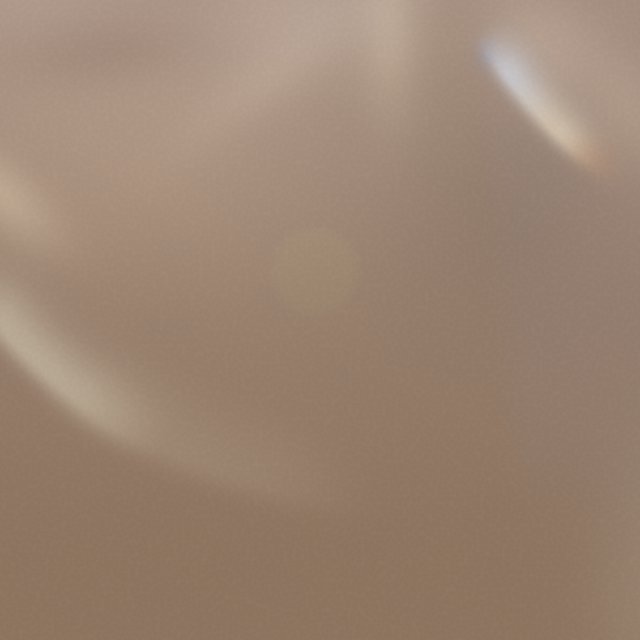
This background is drawn by a Shadertoy shader. Its source:

```glsl
// Soft brown surface with blurred caustic light: a warm vertical gradient,
// wide elliptical glows, and bowed streaks that are crisp on their lower side
// and fade out above. Fine cellular noise adds a faint mottled grain.

vec2 hash2(vec2 p) {
    vec3 q = fract(p.xyx * vec3(0.1031, 0.1030, 0.0973));
    q += dot(q, q.yzx + 33.33);
    return fract((q.xx + q.yz) * q.zy);
}

// Distance to the nearest scattered cell point
float cellular(vec2 p) {
    vec2 cell = floor(p), f = fract(p);
    float nearest = 2.0;
    for (int y = -1; y <= 1; y++)
    for (int x = -1; x <= 1; x++) {
        vec2 o = vec2(x, y);
        nearest = min(nearest, length(o + hash2(cell + o) - f));
    }
    return nearest;
}

// Gaussian ellipse, turned by angle
float glow(vec2 p, vec2 center, vec2 size, float angle) {
    float c = cos(angle), s = sin(angle);
    vec2 q = mat2(c, -s, s, c) * (p - center) / size;
    return exp(-dot(q, q));
}

// x: intensity, y: position along the streak from a (0) to b (1)
vec2 streak(vec2 p, vec2 a, vec2 b, float bow, float lower, float upper) {
    vec2 axis = b - a;
    float len = length(axis);
    vec2 dir = axis / len;
    float t = dot(p - a, dir) / len;
    float d = dot(p - a, vec2(-dir.y, dir.x)) + bow * 4.0 * t * (1.0 - t);
    float across = d / (d < 0.0 ? lower : upper);
    float ends = smoothstep(-0.15, 0.2, t) * (1.0 - smoothstep(0.65, 1.15, t));
    return vec2(exp(-across * across) * ends, clamp(t, 0.0, 1.0));
}

void mainImage(out vec4 fragColor, in vec2 fragCoord) {
    vec2 uv = fragCoord / iResolution.xy;

    // Base gradient
    vec3 color = mix(vec3(0.555, 0.457, 0.376), vec3(0.575, 0.482, 0.41), smoothstep(0.1, 0.5, uv.y));
    color = mix(color, vec3(0.635, 0.548, 0.484), smoothstep(0.42, 0.95, uv.y));

    // Broad light and shade
    color += vec3(0.055, 0.05, 0.045) * glow(uv, vec2(0.2, 0.76), vec2(0.38, 0.25), -0.3);
    color -= vec3(0.04, 0.04, 0.035) * glow(uv, vec2(0.17, 0.92), vec2(0.15, 0.05), 0.1);
    color += vec3(0.03, 0.035, 0.05) * glow(uv, vec2(0.03, 1.02), vec2(0.18, 0.08), 0.0);
    color -= vec3(0.035, 0.03, 0.025) * glow(uv, vec2(0.78, 0.7), vec2(0.17, 0.17), -0.5);
    color += vec3(0.0, 0.006, 0.018) * smoothstep(0.76, 0.84, uv.x + 0.08 * (uv.y - 0.4))
           * smoothstep(0.1, 0.35, uv.y);
    color += vec3(0.035, 0.05, 0.055) * glow(uv, vec2(1.02, 0.1), vec2(0.09, 0.18), 0.0);

    // Hazy light along the top
    color += vec3(0.065, 0.073, 0.085) * glow(uv, vec2(0.49, 0.99), vec2(0.19, 0.11), 0.2);
    color += vec3(0.06, 0.065, 0.055) * glow(uv, vec2(0.61, 0.94), vec2(0.045, 0.13), 0.0);
    color += vec3(0.03, 0.033, 0.03) * glow(uv, vec2(0.41, 0.87), vec2(0.17, 0.045), 0.65);
    color += vec3(0.07, 0.065, 0.055) * glow(uv, vec2(0.86, 0.93), vec2(0.1, 0.07), -0.8);
    color += vec3(0.05, 0.05, 0.04) * glow(uv, vec2(0.99, 0.82), vec2(0.06, 0.09), 0.5);

    // Pale disc near the center
    float disc = 1.0 - smoothstep(0.054, 0.078, length(uv - vec2(0.492, 0.577)));
    color += vec3(0.012, 0.018, 0.004) * disc;

    // Upper right streak, cool at its head and amber at its tail
    vec2 s = streak(uv, vec2(0.765, 0.925), vec2(0.95, 0.725), 0.012, 0.017, 0.042);
    vec3 tint = mix(vec3(0.79, 0.79, 0.81), vec3(0.82, 0.76, 0.68), smoothstep(0.15, 0.6, s.y));
    tint = mix(tint, vec3(0.74, 0.59, 0.47), smoothstep(0.6, 1.0, s.y));
    color = mix(color, tint, 0.9 * s.x);
    color += vec3(-0.03, 0.0, 0.05) * glow(uv, vec2(0.758, 0.915), vec2(0.018, 0.025), 0.0);

    // Left streak and its dimmer continuation
    s = streak(uv, vec2(-0.04, 0.545), vec2(0.215, 0.315), 0.018, 0.022, 0.06);
    color = mix(color, vec3(0.75, 0.70, 0.62), 0.82 * s.x);
    s = streak(uv, vec2(0.1, 0.38), vec2(0.56, 0.215), 0.022, 0.03, 0.085);
    color = mix(color, vec3(0.69, 0.61, 0.52), 0.5 * s.x * (1.0 - 0.6 * s.y));

    // Glow at the left edge
    color += vec3(0.10, 0.105, 0.09) * glow(uv, vec2(0.0, 0.695), vec2(0.11, 0.045), -0.7);

    // Fine grain over slow layered waves
    float grain = cellular(uv * 150.0) - 0.45;
    float waves = sin(uv.x * 23.0 + 2.0 * sin(uv.y * 17.0)) * sin(uv.y * 29.0 + uv.x * 11.0);
    color += 0.018 * grain + 0.002 * waves * vec3(1.0, 0.6, 0.2);

    fragColor = vec4(clamp(color, 0.0, 1.0), 1.0);
}
```
